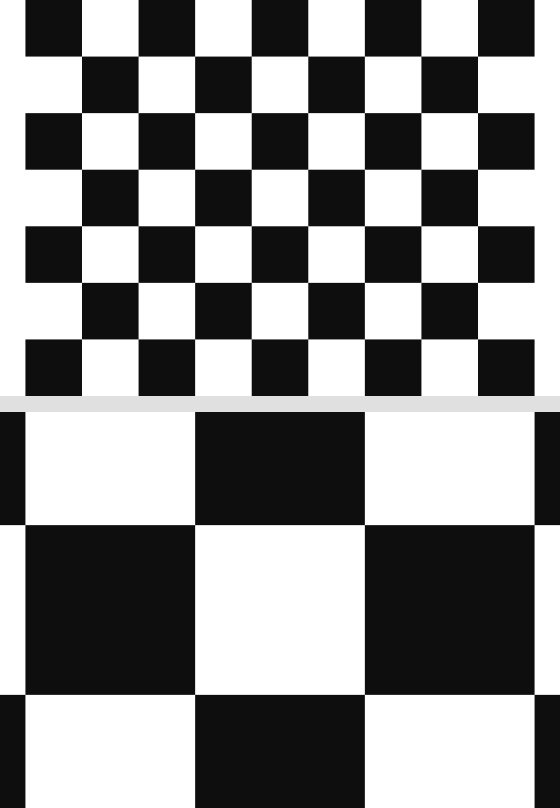
Top: the whole. Bottom: its middle third, enlarged.
A WebGL 1 fragment shader for this pattern:

```glsl
precision highp float;
// Black and white checkerboard, nine squares by seven, centred between white side margins.

uniform vec2 u_resolution;

const vec2 BOARD = vec2(9.0, 7.0);
const vec3 INK = vec3(0.055);
const vec3 PAPER = vec3(1.0);

// Alternating bands of unit width: +1 in even bands, -1 in odd ones, with soft edges.
vec2 bands(vec2 p, float pixel) {
    vec2 edgeDistance = abs(mod(p - 0.5, 2.0) - 1.0) - 0.5;
    return clamp(2.0 * edgeDistance / pixel, -1.0, 1.0);
}

// Coverage of the dark squares; outer squares extend past the rim until masked.
float checker(vec2 p, vec2 size, float pixel) {
    vec2 sides = bands(clamp(p, vec2(0.5), size - 0.5), pixel);
    return 0.5 + 0.5 * sides.x * sides.y;
}

// Coverage of the strip from 0 to width.
float strip(float x, float width, float pixel) {
    float inside = 0.5 * width - abs(x - 0.5 * width);
    return clamp(0.5 + inside / pixel, 0.0, 1.0);
}

void main() {
    // One unit is one square; the board fills the canvas height.
    float pixel = BOARD.y / u_resolution.y;
    vec2 p = (gl_FragCoord.xy - 0.5 * u_resolution) * pixel + 0.5 * BOARD;

    float ink = checker(p, BOARD, pixel) * strip(p.x, BOARD.x, pixel);
    gl_FragColor = vec4(mix(PAPER, INK, ink), 1.0);
}
```
